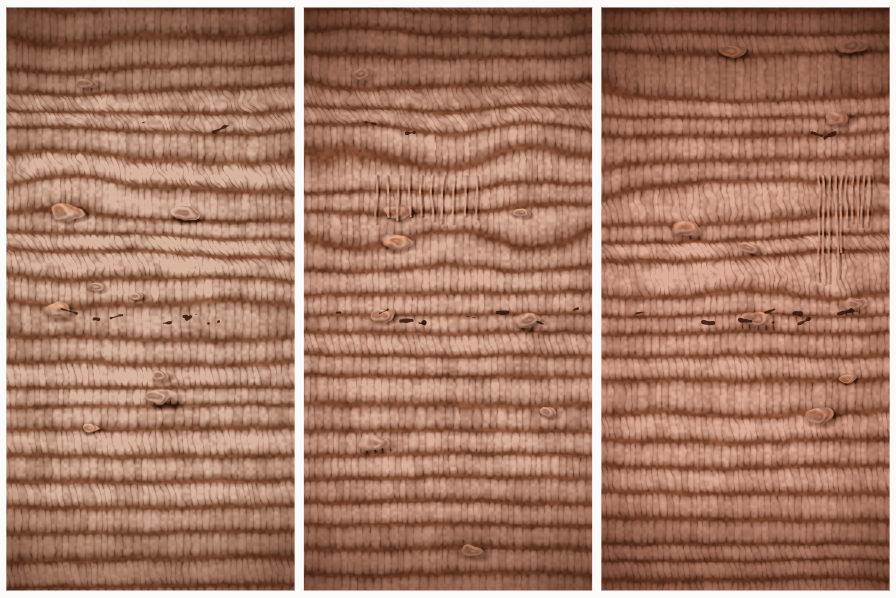
Write a Shadertoy shader that draws this texture.

```glsl
// Three tall panels of coarse woven rag cloth on white: stacked, bulging cords
// wrapped in fine vertical ribs, with knots, dark flecks and loose strands.
// Each layer edits one tone value, which a five-step brown ramp then colours.
#define PITCH 0.4975
#define PANEL_HALF vec2(0.241, 0.4875)
#define ROWS 24.0
#define RIB_WIDTH 0.0128
#define ROW_BEND 0.030
#define KNOTS 9
#define FLECKS 11
#define STRANDS 10
#define GRAIN 0.20

float hash(vec2 p) {
    vec3 q = fract(vec3(p.xyx) * 0.1031);
    q += dot(q, q.yzx + 33.33);
    return fract((q.x + q.y) * q.z);
}

float noise(vec2 p) {
    vec2 i = floor(p), f = fract(p);
    f = f * f * (3.0 - 2.0 * f);
    return mix(mix(hash(i), hash(i + vec2(1, 0)), f.x),
               mix(hash(i + vec2(0, 1)), hash(i + vec2(1, 1)), f.x), f.y);
}

float segment(vec2 p, vec2 a, vec2 b) {
    vec2 d = b - a;
    return length(p - a - d * clamp(dot(p - a, d) / dot(d, d), 0.0, 1.0));
}

vec3 ramp(float t) {
    t = clamp(t, 0.0, 1.0) * 4.0;
    vec3 c = mix(vec3(0.17, 0.08, 0.04), vec3(0.39, 0.24, 0.17), clamp(t, 0.0, 1.0));
    c = mix(c, vec3(0.56, 0.39, 0.31), clamp(t - 1.0, 0.0, 1.0));
    c = mix(c, vec3(0.70, 0.53, 0.45), clamp(t - 2.0, 0.0, 1.0));
    return mix(c, vec3(0.85, 0.70, 0.625), clamp(t - 3.0, 0.0, 1.0));
}

// Tone of the cords; seam returns 1 in the grooves between them.
float cords(vec2 p, float seed, out float seam) {
    float loose = mix(0.35, 1.0, smoothstep(-0.15, 0.15, p.y));
    float y = p.y + 0.035 * noise(vec2(p.y * 15.0, seed));
    y += ROW_BEND * loose * (noise(vec2(p.x * 7.0, p.y * 11.0) + seed) - 0.5);
    y += 0.004 * (noise(p * vec2(35.0, 20.0) + seed) - 0.5);
    float d = p.y - 0.165;
    y -= 0.45 * d * exp(-d * d * 700.0 - p.x * p.x * 40.0);
    float row = y * ROWS + 40.0, id = floor(row), f = fract(row);
    float kind = hash(vec2(id, seed));

    // Ribs slant into a twisted cord on the lumpier rows
    float lumpy = smoothstep(0.68, 0.78, kind) * loose;
    float u = p.x / RIB_WIDTH * mix(0.85, 1.2, kind) + kind * 9.0;
    u += 0.7 * noise(vec2(p.x * 45.0, id)) + 0.25 * noise(p * 90.0);
    u += lumpy * ((f - 0.5) * 1.6 + 1.5 * noise(p * 55.0 + seed));
    float gap = pow(abs(fract(u) - 0.5) * 2.0, 3.0);
    float edge = 1.0 - abs(2.0 * f - 1.0) - 0.12 * gap;
    edge += 0.12 * (noise(p * 110.0) - 0.5);

    seam = 1.0 - smoothstep(0.03, 0.30, edge);
    float wear = noise(vec2(p.x * 18.0, id * 3.7) + seed);
    float tone = 0.60 + 0.30 * smoothstep(0.1, 0.7, edge) + 0.16 * (f - 0.5);
    tone -= gap * mix(0.10, 0.27, wear) * (1.25 - 0.5 * edge);
    tone += 0.14 * (hash(vec2(floor(u), id)) - 0.5) + 0.12 * (kind - 0.5);
    tone += lumpy * 0.25 * (noise(p * 75.0) - 0.5);
    return mix(tone, 0.27 + 0.12 * wear, seam * 0.9);
}

// Raised oval tufts with curled folds and a shadow under them.
float addKnots(float tone, vec2 p, float seed) {
    for (int k = 0; k < KNOTS; k++) {
        vec2 key = vec2(float(k) * 3.1, seed);
        vec2 c = (vec2(hash(key), hash(key + 17.0)) - 0.5) * vec2(0.42, 0.86);
        float size = mix(0.007, 0.015, hash(key + 5.0));
        vec2 q = (p - c) / (size * vec2(1.9, 1.0));
        q += 0.6 * (vec2(noise(p * 65.0), noise(p * 65.0 + 31.0)) - 0.5);
        float r = length(q);
        float fold = sin(9.0 * r + 3.0 * q.x + 5.0 * noise(p * 50.0));
        tone -= 0.38 * (1.0 - smoothstep(0.7, 1.4, length(q + vec2(-0.15, 0.35))));
        tone = mix(tone, 0.72 + 0.16 * q.y + 0.13 * fold, 1.0 - smoothstep(0.8, 1.0, r));
    }
    return tone;
}

// Short near-black strokes, mostly along one row below the middle.
float addFlecks(float tone, vec2 p, float seed, float px) {
    for (int k = 0; k < FLECKS; k++) {
        vec2 key = vec2(float(k) * 5.3, seed + 60.0);
        float level = k % 4 == 3 ? 0.285 : -0.03;
        vec2 c = vec2((hash(key) - 0.5) * 0.44, level + 0.025 * (hash(key + 9.0) - 0.5));
        vec2 reach = vec2(0.012, 0.012 * (hash(key + 4.0) - 0.5)) * hash(key + 2.0);
        float d = segment(p, c - reach, c + reach + 0.001) + 0.004 * (noise(p * 130.0) - 0.5);
        float w = mix(0.0010, 0.0032, hash(key + 7.0));
        tone = mix(tone, 0.02, 0.9 * (1.0 - smoothstep(w - px, w + px, d)));
    }
    return tone;
}

// Upright threads lying over the cords of the middle and right panels.
float addStrands(float tone, vec2 p, float panel, float px) {
    if (panel < -0.5) return tone;
    bool right = panel > 0.5;
    for (int k = 0; k < STRANDS; k++) {
        float n = float(k), h = hash(vec2(n, panel + 8.0));
        float x = right ? 0.118 + 0.0095 * n + 0.008 * h : -0.122 + 0.0185 * n + 0.005 * h;
        float low = right ? 0.02 + 0.10 * smoothstep(3.0, 5.0, n) : 0.125;
        vec2 a = vec2(x, low + 0.015 * h), b = vec2(x - 0.006 * (h - 0.5), 0.205);
        vec2 q = p + vec2(0.005 * (noise(vec2(p.y * 28.0, n)) - 0.5), 0.0);
        float shadow = segment(q - vec2(0.0028, -0.001), a, b);
        tone -= 0.32 * (1.0 - smoothstep(0.001, 0.004, shadow));
        float d = segment(q, a, b);
        tone = mix(tone, 0.88, 0.9 * (1.0 - smoothstep(0.0018 - px, 0.0018 + px, d)));
    }
    return tone;
}

void mainImage(out vec4 fragColor, in vec2 fragCoord) {
    vec2 p = (fragCoord - 0.5 * iResolution.xy) / iResolution.y;
    float px = 0.7 / iResolution.y;
    float panel = clamp(round(p.x / PITCH), -1.0, 1.0);
    p.x -= panel * PITCH;
    float seed = 23.0 + panel * 13.0, seam;

    float tone = cords(p, seed, seam);
    tone = addKnots(tone, p, seed);
    tone = addStrands(tone, p, panel, px);
    tone += GRAIN * (noise(p * 190.0 + seed) - 0.5) + 0.12 * (noise(p * 22.0 + seed) - 0.5);
    tone = addFlecks(tone, p, seed, px);

    // Darkened ends and sides, deeper toward the right panel
    float ends = 0.58 * smoothstep(0.22, 0.52, p.y) + 0.45 * smoothstep(0.24, 0.52, -p.y);
    float sides = smoothstep(0.10, 0.27, abs(p.x)) * (0.12 + 0.2 * abs(p.y));
    tone *= 1.04 - ends - sides - 0.05 * panel;

    vec3 color = ramp(tone) * mix(vec3(1), vec3(1.07, 0.94, 0.80), 0.7 * seam);
    color *= mix(vec3(1.0, 1.01, 1.0), vec3(1.02, 0.97, 0.96), 0.5 + 0.5 * panel);
    vec2 border = abs(p) - PANEL_HALF;
    float outside = smoothstep(-px, px, max(border.x, border.y));
    fragColor = vec4(mix(color, vec3(0.985, 0.98, 0.975), outside), 1.0);
}
```
